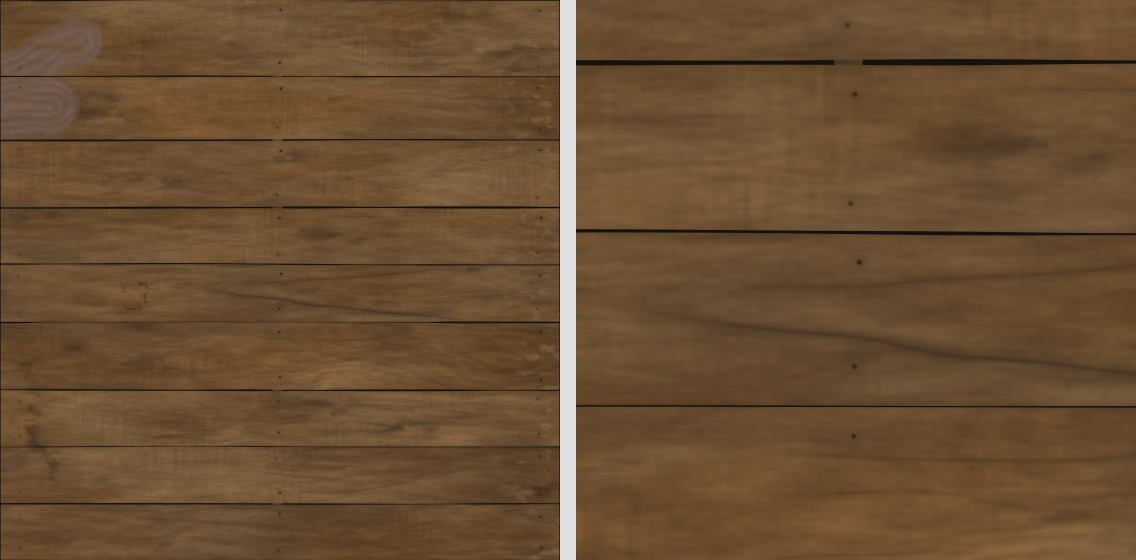
Left: the whole. Right: its middle third, enlarged.
A Shadertoy shader for this texture:

```glsl
// Nine weathered brown floorboards with dark seams, nails, grain, smudges and a pale stain.
#define BOARDS 9
#define MID vec3(0.388, 0.277, 0.172)
#define LIGHT vec3(0.468, 0.356, 0.236)
#define DARK vec3(0.19, 0.14, 0.095)
#define AMBER vec3(0.43, 0.285, 0.14)
#define STAIN vec3(0.45, 0.36, 0.325)
#define GAP vec3(0.08, 0.066, 0.054)
#define GRAIN 0.16
#define PATCHES 0.32
#define SMUDGES 20
#define NAIL 0.0019

// Seam heights measured from the top, and half the width of each seam
const float SEAM[10] = float[10](0.0, 0.136, 0.25, 0.3715, 0.472, 0.575, 0.696, 0.797, 0.9, 1.0);
const float WIDTH[10] = float[10](0.0009, 0.0009, 0.0012, 0.0015, 0.0008, 0.0005, 0.0012, 0.0006, 0.0009, 0.0008);

float hash(vec2 p) {
    vec3 q = fract(vec3(p.xyx) * 0.1031);
    q += dot(q, q.yzx + 33.33);
    return fract((q.x + q.y) * q.z);
}

float noise(vec2 p) {
    vec2 i = floor(p), f = fract(p);
    f = f * f * (3.0 - 2.0 * f);
    return mix(mix(hash(i), hash(i + vec2(1, 0)), f.x),
               mix(hash(i + vec2(0, 1)), hash(i + vec2(1, 1)), f.x), f.y);
}

float fbm(vec2 p) {
    float sum = 0.0, amp = 0.533;
    for (int i = 0; i < 4; i++, amp *= 0.5) {
        sum += amp * noise(p);
        p = p * 2.03 + 7.7;
    }
    return sum;
}

float segment(vec2 p, vec2 a, vec2 b) {
    vec2 d = b - a;
    return length(p - a - d * clamp(dot(p - a, d) / dot(d, d), 0.0, 1.0));
}

// Soft window that is 1 between a and b
float window(float x, float a, float b, float soft) {
    return smoothstep(a - soft, a + soft, x) * (1.0 - smoothstep(b - soft, b + soft, x));
}

vec3 wood(vec2 p, float id, float middle) {
    vec2 q = p + id * vec2(13.7, 5.3);
    float warp = fbm(q * vec2(3.5, 11));
    float fibre = fbm(q * vec2(16, 95) + warp * 3.0) - 0.5;
    float pores = noise(q * vec2(75, 400)) - 0.5, grit = noise(q * 230.0) - 0.5;
    // Arched growth rings, bold on a few boards only
    vec2 eye = vec2(0.6 + 0.3 * hash(vec2(id, 4)), middle);
    float d = length((p - eye) * vec2(2.4, 8)) + warp * 1.3;
    float rings = (mod(id, 5.0) < 0.5 ? 1.0 : 0.3) * sin(d * 38.0) * exp(-d * 0.9);
    float saw = (noise(q * vec2(230, 25)) - 0.5) * smoothstep(0.58, 0.72, fbm(q * vec2(9, 12) + 31.0));
    float tone = warp * 1.1 + fibre * 0.6 + hash(vec2(id, 9)) * 0.25 - 0.115;
    vec3 col = mix(MID, LIGHT, smoothstep(0.1, 0.95, tone));
    float ends = smoothstep(0.25, 0.5, abs(p.x - 0.5));
    float amber = smoothstep(0.45, 0.75, fbm(q * vec2(4, 14) + 50.0) + 0.08 * ends);
    col = mix(col, AMBER, amber * (id < 1.5 ? 0.55 : 0.35));
    col *= 1.0 + GRAIN * (fibre + 0.5 * pores + 0.35 * grit + 0.5 * rings + 0.6 * saw);
    col *= 1.0 + PATCHES * (fbm(q * vec2(4, 6) + 80.0) - 0.5) - 0.05 * ends;
    // Thin broken lines that follow the grain
    float line = abs(fbm(q * vec2(2.2, 16) + 15.0) - 0.5);
    float broken = smoothstep(0.45, 0.7, fbm(q * vec2(8, 22) + 40.0));
    return mix(col, DARK, 0.3 * broken * exp(-line * 60.0));
}

void mainImage(out vec4 fragColor, in vec2 fragCoord) {
    vec2 p = fragCoord / iResolution.xy;
    p.y = 1.0 - p.y;
    float px = 1.0 / iResolution.y;
    int board = 0;
    for (int k = 1; k < BOARDS; k++) if (p.y > SEAM[k]) board = k;
    float top = SEAM[board], bottom = SEAM[board + 1], id = float(board);
    vec3 col = wood(p, id, 0.5 * (top + bottom));
    float rough = fbm(p * vec2(30, 60)), drift = fbm(p * vec2(9, 11) + 3.0) - 0.5;

    // Scattered smudges, a soiled column and a soiled band
    float dirt = 0.0;
    for (int i = 0; i < SMUDGES; i++) {
        float s = float(i), h = hash(vec2(s, 2));
        vec2 c = vec2(h * sqrt(h), (s + hash(vec2(s, 7))) / float(SMUDGES));
        vec2 size = vec2(0.03, 0.009) + vec2(0.04, 0.012) * hash(vec2(s, 5));
        vec2 e = (p - c) / size + drift * 2.5;
        dirt += 0.8 * exp(-dot(e, e));
    }
    float x = (p.x - 0.06 - 0.1 * drift) / 0.024;
    dirt += exp(-x * x) * window(p.y, 0.62, 0.86, 0.03);
    dirt += 0.7 * window(p.x, 0.1, 0.26, 0.04) * window(p.y, 0.165, 0.225, 0.02);
    col = mix(col, DARK, 0.55 * min(dirt * smoothstep(0.35, 0.7, rough), 1.0));

    // Two long cracks and a dried ring on the fifth board
    if (board == 4) {
        x = p.x - 0.37;
        float low = p.y - 0.52 - 0.114 * x + 0.012 * drift;
        float high = p.y - 0.505 + 0.14 * x * x - 0.012 * drift;
        float mark = exp(-abs(low) / 0.003) * window(p.x, 0.4, 0.8, 0.05)
                   + 0.65 * exp(-abs(high) / 0.0025) * window(p.x, 0.42, 0.78, 0.08);
        vec2 b = abs(p - vec2(0.245, 0.532) + 0.03 * (rough - 0.5)) - vec2(0.02, 0.022);
        mark += exp(-abs(max(b.x, b.y)) / 0.0015) * smoothstep(0.42, 0.6, rough);
        col = mix(col, DARK, 0.6 * min(mark, 1.3));
    }

    // Pale mottled stain in the upper left corner
    vec2 s = p + 0.04 * vec2(drift, fbm(p * 12.0 + 20.0) - 0.5);
    float blot = min(segment(s, vec2(0.02, 0.125), vec2(0.155, 0.07)) - 0.042,
                     segment(s, vec2(0, 0.195), vec2(0.075, 0.19)) - 0.058);
    float mask = board < 2 ? 1.0 - smoothstep(-0.014, 0.008, blot) : 0.0;
    col = mix(col, STAIN * (1.0 + 0.05 * sin(blot * 350.0 + drift * 14.0)), mask * (0.3 + 0.75 * rough));

    // Pale scuffs near the right end
    float scuff = smoothstep(0.58, 0.78, fbm(p * vec2(45, 75) + 60.0)) * smoothstep(0.84, 0.96, p.x);
    col = mix(col, vec3(0.53, 0.42, 0.29), 0.45 * scuff);

    // Three pairs of unevenly rusted nails on each board
    for (int i = 0; i < 6; i++) {
        float column = float(i / 2), y = i % 2 == 0 ? top + 0.02 : bottom - 0.02;
        vec2 jitter = vec2(hash(vec2(id, i)), hash(vec2(i, id + 20.0))) - 0.5;
        float d = length(p - vec2(0.032 + 0.4655 * column, y) - 0.009 * jitter);
        float head = 1.0 - smoothstep(NAIL * 0.4, NAIL + px, d);
        float rust = (i < 2 ? 0.35 : 0.8) * (0.8 + 0.5 * jitter.x);
        col = mix(col, DARK * 0.8, rust * max(head, 0.4 * exp(-d / 0.004)));
    }

    // Uneven seams with a worn lip and a filled break at the centre
    for (int k = 0; k <= BOARDS; k++) {
        float f = float(k), w = WIDTH[k] * (0.6 + 0.8 * noise(vec2(p.x, f) * 9.0));
        if (k == 5) w += 0.0008 * (1.0 - window(p.x, 0.06, 0.78, 0.02));
        float d = abs(p.y - SEAM[k] + 0.0025 * (noise(vec2(p.x * 3.0, f * 5.0)) - 0.5));
        float filled = WIDTH[k] > 0.00085 ? window(p.x, 0.487, 0.504, px) : 0.0;
        float cover = clamp((w - d) / px + 0.5, 0.0, 1.0) * min(1.0, 2.0 * w / px);
        col *= 1.0 - 0.16 * exp(-d / 0.002);
        col = mix(col, GAP, cover * (1.0 - 0.85 * filled));
    }
    float side = min(p.x, 1.0 - p.x);
    col = mix(col, GAP, 0.7 - 0.7 * smoothstep(0.0005, 0.0025, side));
    fragColor = vec4(col, 1);
}
```
